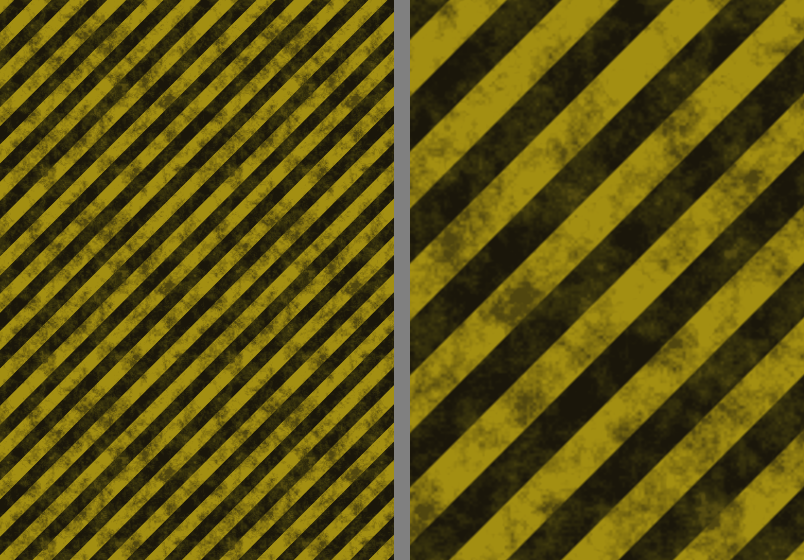
Left: the whole. Right: its middle third, enlarged.
A Shadertoy shader for this pattern:

```glsl
// Worn diagonal hazard stripes in mustard and near-black, with fine tiled grime.

// Stripe layout, built from square tiles; lengths are fractions of the canvas height
const float TILE_SIZE       = 1.0 / 3.0;
const float STRIPES_PER_TILE = 5.0;
const float STRIPE_PHASE    = 0.38;     // lower end of a yellow band, in periods
const float YELLOW_SHARE    = 0.51;
const float EDGE_BLUR       = 0.0014;

// Grime layout
const float GRIME_CELLS   = 11.0;       // coarsest noise cells per tile
const int   GRIME_OCTAVES = 5;
const float GRIME_GAIN    = 0.80;

// Paint colours
const vec3 YELLOW_BRIGHT = vec3(0.64, 0.56, 0.07);
const vec3 YELLOW_WORN   = vec3(0.50, 0.435, 0.06);
const vec3 BLACK_DEEP    = vec3(0.10, 0.085, 0.04);
const vec3 BLACK_DUSTY   = vec3(0.23, 0.21, 0.05);
const vec3 STAIN         = vec3(0.25, 0.22, 0.06);
const vec3 FLECK         = vec3(0.39, 0.34, 0.07);

float hash(vec2 p) {
    return fract(sin(dot(p, vec2(127.1, 311.7))) * 43758.5453);
}

// Value noise that wraps after the given number of cells
float tiledNoise(vec2 p, float cells, float seed) {
    vec2 i = floor(p);
    vec2 f = fract(p);
    f = f * f * (3.0 - 2.0 * f);
    vec2 a = mod(i, cells);
    vec2 b = mod(i + 1.0, cells);
    return mix(mix(hash(a + seed), hash(vec2(b.x, a.y) + seed), f.x),
               mix(hash(vec2(a.x, b.y) + seed), hash(b + seed), f.x), f.y);
}

// Rough layered noise, rich in small specks
float tiledFbm(vec2 p, float seed) {
    float sum = 0.0, total = 0.0, weight = 1.0, cells = GRIME_CELLS;
    for (int i = 0; i < GRIME_OCTAVES; i++) {
        sum += weight * tiledNoise(p * cells, cells, seed + float(i) * 17.3);
        total += weight;
        weight *= GRIME_GAIN;
        cells *= 2.0;
    }
    return sum / total;
}

// Coverage of the yellow bands; phase and blur are in stripe periods
float stripeMask(float phase, float blur) {
    float center = STRIPE_PHASE - 0.5 * YELLOW_SHARE;
    float d = abs(fract(phase - center + 0.5) - 0.5) - 0.5 * YELLOW_SHARE;
    return 1.0 - smoothstep(-blur, blur, d);
}

void mainImage(out vec4 fragColor, in vec2 fragCoord) {
    // Tile coordinates, measured from the top left corner
    vec2 fromTop = vec2(fragCoord.x, iResolution.y - fragCoord.y);
    vec2 tile = fromTop / iResolution.y / TILE_SIZE;

    float wear = tiledFbm(tile, 3.0);
    float dust = tiledFbm(tile, 41.0);

    // Yellow paint with dull patches and dark stains
    vec3 yellow = mix(YELLOW_BRIGHT, YELLOW_WORN, smoothstep(0.41, 0.63, wear));
    yellow = mix(yellow, STAIN, 0.75 * smoothstep(0.57, 0.76, wear));

    // Black paint with olive dust and paler flecks
    vec3 black = mix(BLACK_DEEP, BLACK_DUSTY, smoothstep(0.33, 0.69, dust));
    black = mix(black, FLECK, 0.65 * smoothstep(0.60, 0.78, dust));

    // Straight, crisp bands rising to the right at 45 degrees
    float blur = max(EDGE_BLUR, 0.7 / iResolution.y) * STRIPES_PER_TILE / TILE_SIZE;
    float mask = stripeMask((tile.x + tile.y) * STRIPES_PER_TILE, blur);
    fragColor = vec4(mix(black, yellow, mask), 1.0);
}
```
